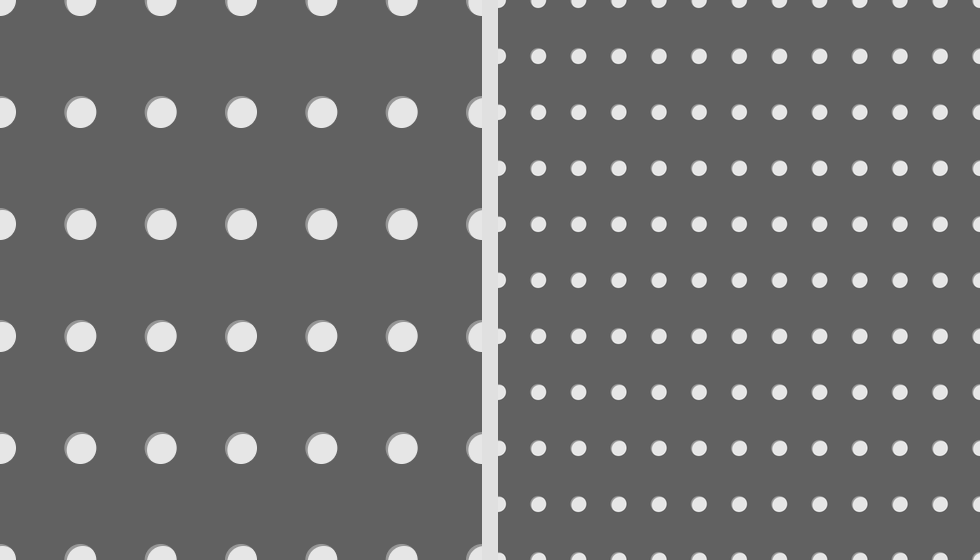
Left: one tile. Right: repeated 2 by 2.
Reproduce this pattern procedurally as a WebGL 2 fragment shader.

```glsl
#version 300 es
precision highp float;

uniform vec2 u_resolution;
out vec4 fragColor;

// Smooth coverage of a disc, one pixel wide at the rim
float disc(vec2 p, float radius, float pixel) {
    return clamp(0.5 + (radius - length(p)) / pixel, 0.0, 1.0);
}

void main() {
    // Lengths are in canvas heights
    float pixel = 1.0 / u_resolution.y;
    vec2 canvas = u_resolution * pixel;

    // Six by five cells, with a hole centred on every grid corner
    vec2 repeats = vec2(6.0, 5.0);
    vec2 uv = gl_FragCoord.xy / u_resolution;
    vec2 p = (fract(uv * repeats + 0.5) - 0.5) * canvas / repeats;

    vec3 board = vec3(0.38);
    vec3 rimShade = vec3(0.59);
    vec3 opening = vec3(0.90);

    // The shifted disc leaves a shaded crescent at the upper left of the hole
    float radius = 0.0286;
    float hole = disc(p, radius, pixel);
    float lit = disc(p - vec2(0.0043, -0.0036), radius, pixel);

    vec3 color = mix(board, mix(rimShade, opening, lit), hole);
    fragColor = vec4(color, 1.0);
}
```
